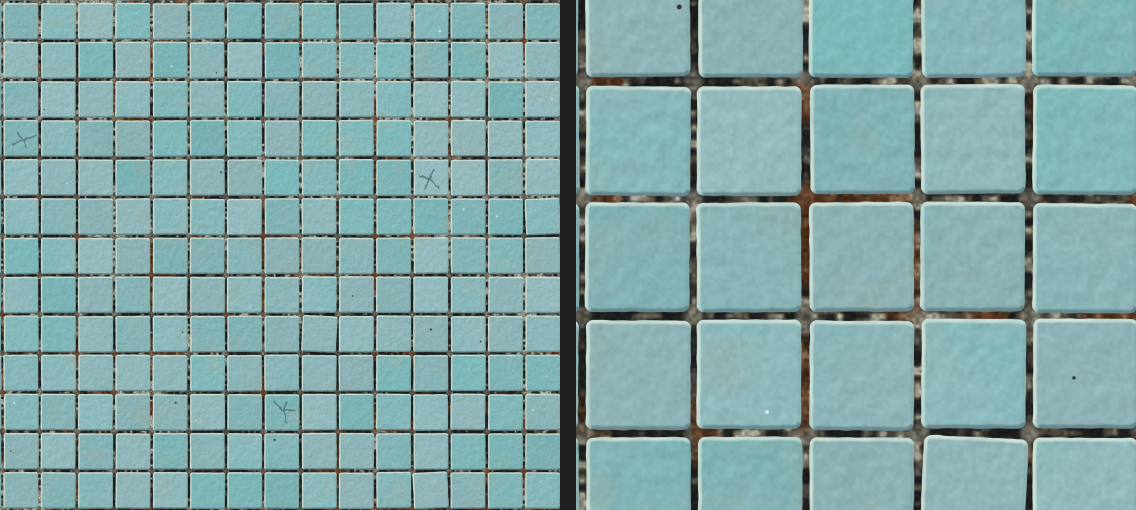
Left: the whole. Right: its middle third, enlarged.
A Shadertoy shader for this texture:

```glsl
// Wall of square glazed turquoise tiles with rounded corners and dark, worn grout.
// A grid of slightly shifted rounded boxes is shaded with a lit rim and mottled
// glaze; hashes pick the tilted, cracked and speckled tiles.

const vec2  GRID        = vec2(15.03, 13.04);   // tiles across and down
const vec2  GRID_SHIFT  = vec2(-0.065, 0.0);    // in tiles
const float TILE_ASPECT = 1.047;                // pitch height over width
const vec2  TILE_HALF   = vec2(0.468, 0.489);   // in column pitches
const float CORNER      = 0.065;
const float RIM_WIDTH   = 0.044;
const vec2  SHIFT       = vec2(0.008, 0.010);   // random tile offset
const float TILT        = 0.010;                // usual random rotation
const float BIG_TILT    = 0.045;                // rotation of loose tiles
const float LOOSE_SHARE = 0.018;
const float CRACK_SHARE = 0.017;
const float SPECK_SHARE = 0.13;
const vec2  LIGHT_DIR   = vec2(-0.55, 0.83);

const vec3 GLAZE_GREY  = vec3(0.570, 0.715, 0.725);
const vec3 GLAZE_TEAL  = vec3(0.475, 0.705, 0.710);
const vec3 GLAZE_WARM  = vec3(0.590, 0.690, 0.670);
const vec3 RIM_LIGHT   = vec3(0.810, 0.885, 0.845);
const vec3 RIM_SHADE   = vec3(0.320, 0.430, 0.460);
const vec3 GROUT_DARK  = vec3(0.110, 0.120, 0.115);
const vec3 GROUT_BROWN = vec3(0.310, 0.290, 0.250);
const vec3 GROUT_PALE  = vec3(0.600, 0.600, 0.540);
const vec3 RUST        = vec3(0.400, 0.210, 0.100);

// Integer hash of a lattice point and a seed, 0 to 1
float hash(vec2 cell, float seed) {
    uvec2 k = uvec2(ivec2(cell) + 4096);
    uint h = k.x * 374761393u + k.y * 668265263u + uint(seed) * 974711u;
    h = (h ^ (h >> 13u)) * 1274126177u;
    h = (h ^ (h >> 15u)) * 224682251u;
    return float((h ^ (h >> 16u)) & 65535u) / 65535.0;
}

vec2 hash2(vec2 cell, float seed) {
    return vec2(hash(cell, seed), hash(cell, seed + 1.0));
}

float noise(vec2 p) {
    vec2 i = floor(p), f = fract(p);
    f = f * f * (3.0 - 2.0 * f);
    return mix(mix(hash(i, 0.0), hash(i + vec2(1, 0), 0.0), f.x),
               mix(hash(i + vec2(0, 1), 0.0), hash(i + vec2(1, 1), 0.0), f.x), f.y);
}

float fbm(vec2 p) {
    float sum = 0.0, amp = 0.53;
    for (int i = 0; i < 3; i++) {
        sum += amp * noise(p);
        p = p * 2.03 + 17.3;
        amp *= 0.5;
    }
    return sum;
}

mat2 rotation(float a) {
    float c = cos(a), s = sin(a);
    return mat2(c, s, -s, c);
}

// Fine crooked rays that spread from one point of the tile
float cracks(vec2 p, vec2 cell, float px) {
    vec2 v = p - (hash2(cell, 30.0) - 0.5) * 0.3;
    v += (vec2(noise(p * 14.0), noise(p * 14.0 + 50.0)) - 0.5) * 0.05;
    float mask = 0.0, turn = 6.283 * hash(cell, 32.0);
    for (float i = 0.0; i < 4.0; i++) {
        float angle = turn + 1.57 * i + 1.1 * (hash(cell, 33.0 + i) - 0.5);
        float len = mix(0.18, 0.45, hash(cell, 40.0 + i));
        vec2 dir = vec2(cos(angle), sin(angle));
        float d = length(v - dir * clamp(dot(v, dir), 0.0, len));
        mask = max(mask, 1.0 - smoothstep(0.005, 0.010 + px, d));
    }
    return mask;
}

vec3 groutColor(vec2 g, vec2 local) {
    float wear = 0.55 * fbm(g * 0.7 + 9.0) + 0.45 * noise(g * vec2(13.0, 15.0))
               + 0.10 * (g.y / GRID.y - 0.5);
    vec3 col = mix(GROUT_DARK, GROUT_BROWN, smoothstep(0.40, 0.58, wear));
    col = mix(col, GROUT_PALE, smoothstep(0.55, 0.70, wear));
    float crossing = 1.0 - smoothstep(0.05, 0.12, length(0.5 - abs(local)));
    col = mix(col, mix(GROUT_BROWN, GROUT_PALE, wear), 0.75 * crossing);
    col = mix(col, RUST, 0.6 * smoothstep(0.70, 0.85, noise(g * 2.3 + 31.0)));
    return col * (0.75 + 0.5 * noise(g * 34.0));
}

vec3 glazeColor(vec2 g, vec2 p, vec2 cell, float px) {
    float tone = 0.6 * hash(cell, 3.0) + 0.4 * fbm(g * 0.9);
    vec3 col = mix(GLAZE_GREY, GLAZE_TEAL, smoothstep(0.25, 0.85, tone));
    col = mix(col, GLAZE_WARM, 0.5 * smoothstep(0.55, 0.8, fbm(g * 1.6 + 70.0)));
    col *= 0.975 + 0.05 * hash(cell, 4.0);
    // Uneven surface, lit from the upper left
    float relief = fbm(g * 9.0) - fbm(g * 9.0 + LIGHT_DIR * 0.45);
    col *= 1.0 + 0.13 * relief + 0.05 * (noise(g * 30.0) - 0.5);
    // Pinholes and chips
    float r = mix(0.012, 0.026, hash(cell, 20.0));
    float dist = length(p - (hash2(cell, 21.0) - 0.5) * 0.75);
    float speck = step(hash(cell, 23.0), SPECK_SHARE) * (1.0 - smoothstep(r - px, r + px, dist));
    col = mix(col, hash(cell, 24.0) < 0.5 ? GROUT_DARK : vec3(0.92), 0.85 * speck);
    if (hash(cell, 25.0) < CRACK_SHARE) col = mix(col, RIM_SHADE, 0.8 * cracks(p, cell, px));
    return col;
}

void mainImage(out vec4 fragColor, in vec2 fragCoord) {
    vec2 g = fragCoord / iResolution.xy * GRID + GRID_SHIFT;
    vec2 cell = floor(g), local = fract(g) - 0.5;
    float px = GRID.x / iResolution.x;

    // Each tile sits a little off its place
    float tilt = (hash(cell, 7.0) - 0.5) * 2.0 * TILT;
    if (hash(cell, 8.0) < LOOSE_SHARE) tilt = BIG_TILT * sign(tilt);
    vec2 p = local * vec2(1.0, TILE_ASPECT) - (hash2(cell, 10.0) - 0.5) * 2.0 * SHIFT;
    p = rotation(tilt) * p;

    // Rounded box with a slightly ragged outline
    vec2 q = abs(p) - TILE_HALF + CORNER;
    float d = length(max(q, 0.0)) + min(max(q.x, q.y), 0.0) - CORNER;
    d += 0.008 * (noise(g * 11.0) - 0.5);
    vec2 normal = sign(p) * normalize(max(q, 0.0) + 1e-4);

    // Bevelled rim: pale toward the light, dull away from it
    vec3 tile = glazeColor(g, p, cell, px);
    float rim = 1.0 - smoothstep(0.4 * RIM_WIDTH, RIM_WIDTH + 0.5 * px, -d);
    float facing = dot(normal, LIGHT_DIR);
    float glint = smoothstep(-0.75, 0.5, facing) * (0.65 + 0.4 * noise(g * 6.0));
    tile = mix(tile, RIM_LIGHT, rim * min(glint, 1.0));
    tile = mix(tile, RIM_SHADE, rim * 0.65 * smoothstep(0.4, 0.9, -facing));

    float cover = 1.0 - smoothstep(-0.7 * px, 0.7 * px, d);
    fragColor = vec4(mix(groutColor(g, local), tile, cover), 1.0);
}
```
